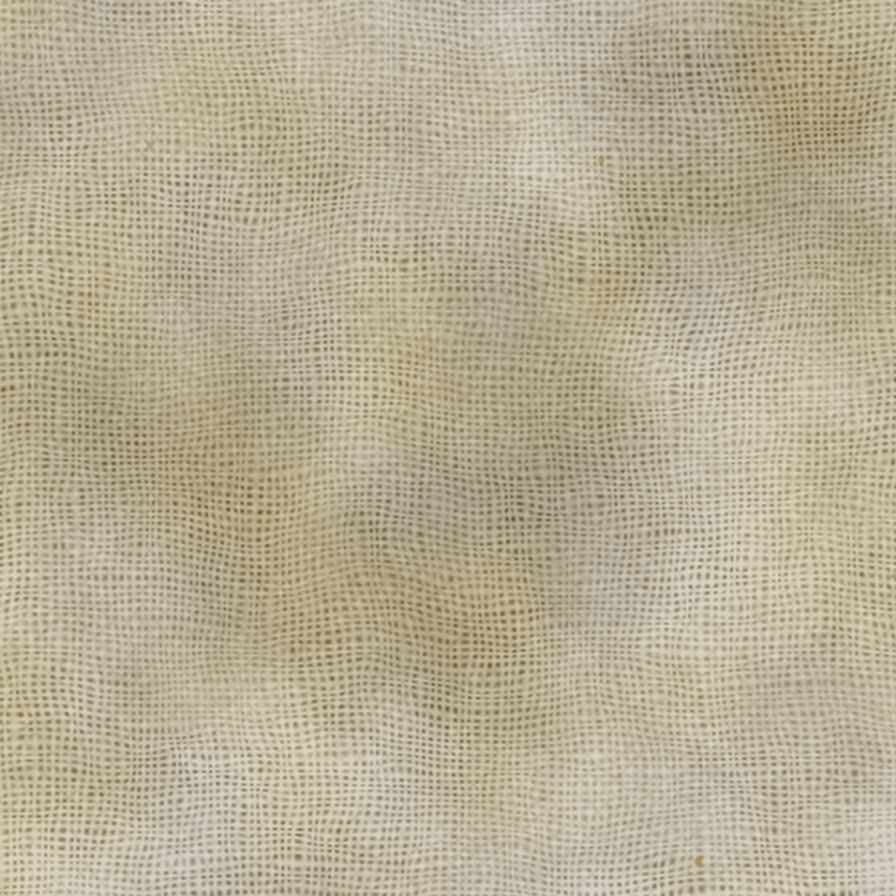
Write a WebGL 1 fragment shader that draws this texture.

```glsl
precision highp float;

// Stained natural linen: a fine plain weave with dark pinholes between threads.
// Noise bends the thread grid and varies each hole; broad fractal noise adds
// soft blotches, and a few fibre flecks are scattered on a coarse grid.

uniform vec2 u_resolution;

const vec3 HOLE_COLOR  = vec3(0.50, 0.44, 0.29);
const vec3 CLOTH_COLOR = vec3(0.79, 0.76, 0.68);
const vec3 FLECK_COLOR = vec3(0.62, 0.47, 0.19);
const vec3 YELLOW_TINT = vec3(0.012, 0.004, -0.030);

const vec2  THREADS      = vec2(109.0, 118.0); // threads across the canvas
const float BASE_TONE    = 0.96;
const float HOLE_DEPTH   = 0.62;
const float ROW_SHADE    = 0.10;
const float COLUMN_SHADE = 0.05;
const float CROSSING     = 0.05;  // over and under relief
const float STAIN_SCALE  = 4.5;
const float STAIN_DEPTH  = 0.90;
const float SLUB_DEPTH   = 0.16;
const float GRAIN_DEPTH  = 0.20;
const float FLECK_GRID   = 7.0;
const float FLECK_CHANCE = 0.14;
const float FLECK_RADIUS = 0.0035;
const float TAU = 6.2831853;

float hash(vec2 p) {
  return fract(sin(dot(p, vec2(127.1, 311.7))) * 43758.5453);
}

float noise(vec2 p) {
  vec2 i = floor(p);
  vec2 f = fract(p);
  f = f * f * (3.0 - 2.0 * f);
  return mix(mix(hash(i), hash(i + vec2(1.0, 0.0)), f.x),
             mix(hash(i + vec2(0.0, 1.0)), hash(i + vec2(1.0, 1.0)), f.x), f.y);
}

float fbm(vec2 p) {
  float sum = 0.0;
  float weight = 0.55;
  for (int i = 0; i < 4; i++) {
    sum += weight * noise(p);
    p = mat2(0.8, 0.6, -0.6, 0.8) * p * 2.03 + 17.3;
    weight *= 0.48;
  }
  return sum;
}

// Position in thread units, bent by broad folds and small local slips
vec2 threadCoords(vec2 p) {
  vec2 fold = vec2(noise(p * 7.0 + 3.1), noise(p * vec2(8.0, 6.0) + 41.7)) - 0.5;
  vec2 slip = vec2(noise(p * vec2(60.0, 24.0) + 9.4),
                   noise(p * vec2(24.0, 60.0) + 73.2)) - 0.5;
  return p * THREADS + 2.6 * fold + 0.75 * slip;
}

// Tone change of the weave: holes, thread gaps and raised crossings
float weave(vec2 p) {
  vec2 t = threadCoords(p);
  vec2 gap = 0.5 + 0.5 * cos(TAU * t);
  float openness = 0.55 + 0.6 * hash(floor(t + 0.5));
  openness *= 0.55 + 0.9 * noise(p * 14.0 + 5.0);
  float crossing = sin(0.5 * TAU * t.x) * sin(0.5 * TAU * t.y);
  return CROSSING * crossing - HOLE_DEPTH * openness * gap.x * gap.y
       - ROW_SHADE * gap.y - COLUMN_SHADE * gap.x;
}

// Coverage of small irregular fibre flecks
float flecks(vec2 p) {
  vec2 home = floor(p * FLECK_GRID);
  vec2 ragged = p + 0.004 * (noise(p * 180.0) - 0.5);
  float cover = 0.0;
  for (int y = -1; y <= 1; y++) {
    for (int x = -1; x <= 1; x++) {
      vec2 cell = home + vec2(float(x), float(y));
      vec2 offset = vec2(hash(cell + 11.3), hash(cell + 27.9));
      float radius = FLECK_RADIUS * (0.6 + 0.8 * hash(cell + 5.7));
      float dist = length(ragged - (cell + offset) / FLECK_GRID);
      float present = step(hash(cell + 63.1), FLECK_CHANCE);
      float strength = 0.25 + 0.5 * hash(cell + 88.2);
      float spot = 1.0 - smoothstep(0.4 * radius, 1.3 * radius, dist);
      cover = max(cover, present * strength * spot);
    }
  }
  return cover;
}

void main() {
  vec2 p = gl_FragCoord.xy / min(u_resolution.x, u_resolution.y);

  // Blotches, thread slubs and fine grain
  float stain = fbm(p * STAIN_SCALE + 6.4) - 0.5;
  float slub = 0.6 * noise(p * vec2(45.0, 150.0)) + 0.4 * noise(p * vec2(150.0, 45.0) + 31.0) - 0.5;
  float grain = noise(p * 310.0 + 2.7) - 0.5;

  float tone = BASE_TONE + STAIN_DEPTH * stain + weave(p)
             + SLUB_DEPTH * slub + GRAIN_DEPTH * grain;
  vec3 color = mix(HOLE_COLOR, CLOTH_COLOR, clamp(tone, -0.3, 1.2));

  // Faint yellowing and flecks
  color += YELLOW_TINT * (2.0 * noise(p * 9.0 + 52.0) - 1.0);
  color = mix(color, FLECK_COLOR, flecks(p));
  gl_FragColor = vec4(color, 1.0);
}
```
